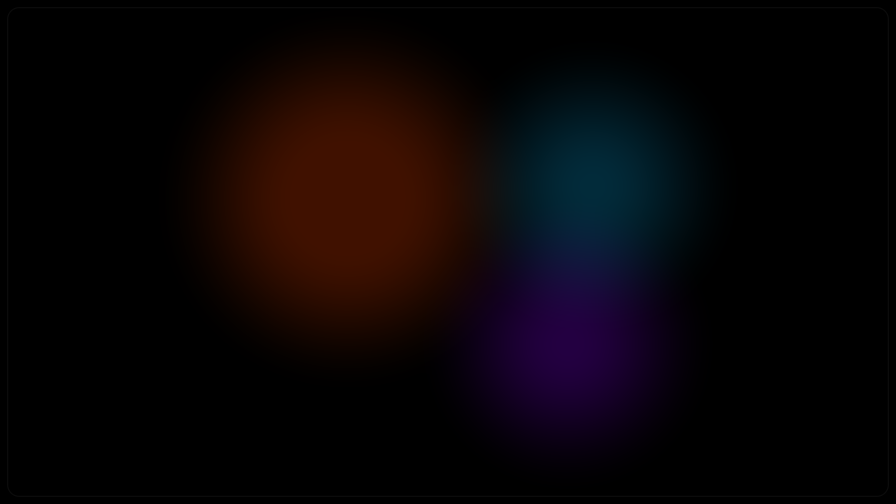
A WebGL 1 fragment shader for this background:

```glsl
precision highp float;
// Three soft coloured glows on black inside a faint rounded frame.
// Each glow is a disc with a wide feathered rim, and the lights add up;
// the frame is the outline of a rounded box distance function.

uniform vec2 u_resolution;

// Lengths are in canvas heights, measured from the centre.
#define ORANGE vec3(0.252, 0.068, 0.0)
#define TEAL vec3(0.008, 0.168, 0.228)
#define VIOLET vec3(0.138, 0.0, 0.255)
#define FRAME_COLOR vec3(0.045)
#define FEATHER 0.147
#define FRAME_INSET 0.0152
#define FRAME_RADIUS 0.023
#define FRAME_WIDTH 0.0023

// Disc whose brightness falls to one half at the given radius.
float glow(vec2 p, vec2 center, float radius) {
    float d = length(p - center);
    return 1.0 - smoothstep(radius - FEATHER, radius + FEATHER, d);
}

float roundedBox(vec2 p, vec2 halfSize, float radius) {
    vec2 q = abs(p) - halfSize + radius;
    return length(max(q, 0.0)) + min(max(q.x, q.y), 0.0) - radius;
}

void main() {
    float pixel = 1.0 / u_resolution.y;
    vec2 p = (gl_FragCoord.xy - 0.5 * u_resolution) * pixel;

    // Overlapping lights
    vec3 color = ORANGE * glow(p, vec2(-0.199, 0.106), 0.243);
    color += TEAL * glow(p, vec2(0.287, 0.130), 0.157);
    color += VIOLET * glow(p, vec2(0.238, -0.183), 0.155);

    // Thin frame, smoothed over one pixel
    vec2 halfSize = 0.5 * u_resolution * pixel - FRAME_INSET;
    float edge = abs(roundedBox(p, halfSize, FRAME_RADIUS));
    float line = clamp((0.5 * FRAME_WIDTH - edge) / pixel + 0.5, 0.0, 1.0);
    color += FRAME_COLOR * line;

    gl_FragColor = vec4(color, 1.0);
}
```
